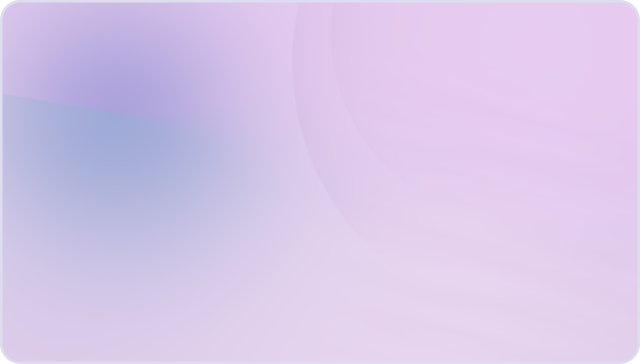
A Shadertoy shader for this background:

```glsl
// Pastel card: a split blue-violet glow, two faint discs and soft slanted streaks on pink.

const vec3 PINK = vec3(0.905, 0.800, 0.940);
const vec3 PALE = vec3(0.902, 0.832, 0.934);
const vec3 LILAC = vec3(0.855, 0.785, 0.910);
const vec3 VIOLET = vec3(0.675, 0.640, 0.860);
const vec3 BLUE = vec3(0.625, 0.668, 0.840);
const vec3 RIM = vec3(0.870, 0.865, 0.942);

vec2 gradientAt(vec2 cell) {
    float h = fract(sin(dot(cell, vec2(127.1, 311.7))) * 43758.5);
    float angle = 6.2832 * h;
    return vec2(cos(angle), sin(angle));
}

float gradientNoise(vec2 p) {
    vec2 i = floor(p), f = fract(p);
    vec2 u = f * f * f * (f * (f * 6.0 - 15.0) + 10.0);
    vec2 e = vec2(0.0, 1.0);
    float low = mix(dot(gradientAt(i), f),
                    dot(gradientAt(i + e.yx), f - e.yx), u.x);
    float high = mix(dot(gradientAt(i + e.xy), f - e.xy),
                     dot(gradientAt(i + e.yy), f - e.yy), u.x);
    return mix(low, high, u.y);
}

float glow(vec2 p, vec2 center, float radius) {
    vec2 d = (p - center) / radius;
    return exp(-dot(d, d));
}

// Coverage of a disc, strongest at its edge and fading inward
float discShade(vec2 p, vec2 center, float radius, float fade, float soft) {
    float depth = radius - length(p - center);
    return smoothstep(-soft, soft, depth) * exp(-max(depth, 0.0) / fade);
}

float roundedBox(vec2 p, vec2 halfSize, float radius) {
    vec2 q = abs(p) - halfSize + radius;
    return length(max(q, 0.0)) + min(max(q.x, q.y), 0.0) - radius;
}

// Pink sheet that pales downward, with streaks at lower right
vec3 sheet(vec2 p) {
    float slant = p.y + 0.36 * (p.x - 1.2);
    vec3 color = mix(PALE, PINK, smoothstep(0.15, 0.78, slant));
    vec2 along = vec2(p.x - 0.25 * p.y, p.y + 0.25 * p.x);
    float streak = gradientNoise(along * vec2(2.2, 17.0))
                 + 0.5 * gradientNoise(along * vec2(4.0, 38.0));
    float area = smoothstep(0.75, 1.2, p.x) * (1.0 - smoothstep(0.6, 0.95, slant));
    color += 0.010 * streak * area;
    float corner = smoothstep(1.3, 1.8, p.x) * (1.0 - smoothstep(0.3, 0.75, p.y));
    return mix(color, LILAC, 0.4 * corner);
}

// Glow divided by a slanted edge that blurs toward the right
vec3 addSplitGlow(vec3 color, vec2 p, float pixel) {
    vec2 center = vec2(0.32, 0.685);
    float side = p.y - 0.744 + 0.17 * p.x;
    float blur = pixel + 0.22 * smoothstep(0.30, 0.95, p.x);
    float above = smoothstep(-blur, blur, side);
    vec3 upper = mix(color, VIOLET, glow(p, center, 0.345));
    vec3 lower = mix(color, BLUE, glow(p, center, 0.415));
    return mix(lower, upper, above);
}

void mainImage(out vec4 fragColor, in vec2 fragCoord) {
    float pixel = 1.0 / iResolution.y;
    vec2 p = fragCoord * pixel;
    vec2 halfSize = 0.5 * iResolution.xy * pixel;

    vec3 color = sheet(p);
    float lowLeft = (1.0 - smoothstep(0.0, 0.95, p.x)) * (1.0 - smoothstep(0.0, 0.5, p.y));
    color = mix(color, LILAC, 0.6 * lowLeft);
    color = addSplitGlow(color, p, pixel);

    // Overlapping discs
    float fade = smoothstep(0.20, 0.50, p.y);
    float outer = discShade(p, vec2(1.518, 0.829), 0.715, 0.18, pixel);
    float inner = discShade(p, vec2(1.429, 0.909), 0.520, 0.13, pixel);
    color -= vec3(0.020, 0.023, 0.015) * outer * fade;
    color -= vec3(0.013, 0.013, 0.010) * inner * smoothstep(0.42, 0.62, p.y);

    // Rounded frame
    float box = roundedBox(p - halfSize, halfSize, 0.056);
    color = mix(color, RIM, smoothstep(-0.007 - pixel, -0.007 + pixel, box));
    color = mix(color, vec3(1.0), smoothstep(-0.5 * pixel, 0.5 * pixel, box));
    fragColor = vec4(color, 1.0);
}
```
